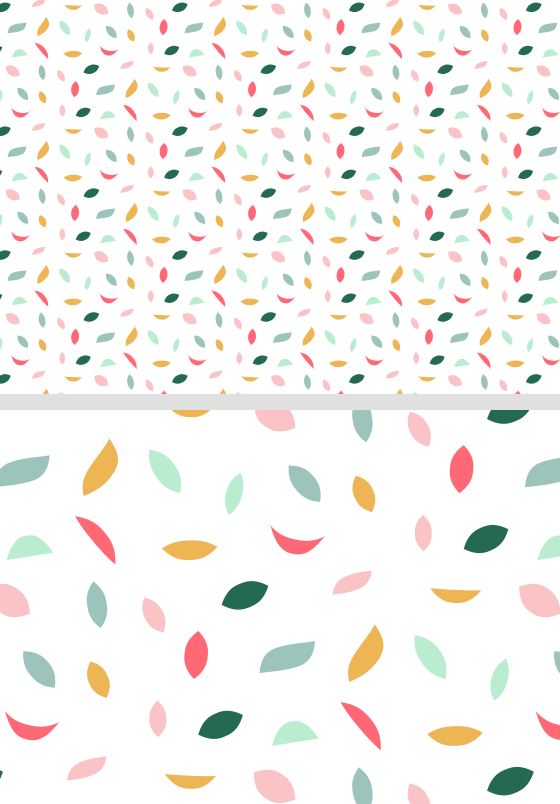
Top: the whole. Bottom: its middle third, enlarged.
This pattern is drawn by a WebGL 2 fragment shader. Its source:

```glsl
#version 300 es
precision highp float;
uniform vec2 u_resolution;
out vec4 fragColor;

// Canvas measures 1152 x 813 units; each column drops by half a tile
const vec2 canvas = vec2(1152.0, 813.0);
const vec2 tile = vec2(182.0, 255.6);

// Offset to the nearest copy of a motif in the half-drop repeat
vec2 halfDrop(vec2 q) {
  float column = round(q.x / tile.x);
  q -= column * vec2(tile.x, 0.5 * tile.y);
  q.y -= tile.y * round(q.y / tile.y);
  return q;
}

// Coverage of a petal from tip a to tip b.
// bulge: height of each side of the chord; a negative one hollows that side.
// bend: S-shaped curl along the chord.
float petal(vec2 p, vec2 a, vec2 b, vec2 bulge, float bend) {
  vec2 q = halfDrop(p - 0.5 * (a + b));
  float halfLength = 0.5 * length(b - a);
  vec2 axis = normalize(b - a);
  float x = dot(q, axis) / halfLength;
  float y = dot(q, vec2(-axis.y, axis.x));

  float profile = 1.0 - pow(abs(x), 2.4);
  float profileSlope = -2.4 * sign(x) * pow(abs(x), 1.4);
  float curl = bend * x * (1.0 - x * x);
  float curlSlope = bend * (1.0 - 3.0 * x * x);

  // Both edges, with distances corrected for their slope
  vec2 side = vec2(-bulge.x, bulge.y);
  vec2 edge = side * profile + curl;
  vec2 slope = (side * profileSlope + curlSlope) / halfLength;
  vec2 d = vec2(edge.x - y, y - edge.y) / sqrt(1.0 + slope * slope);
  float pixel = canvas.x / u_resolution.x;
  return clamp(0.5 - max(d.x, d.y) / pixel, 0.0, 1.0);
}

void main() {
  vec2 uv = gl_FragCoord.xy / u_resolution;
  vec2 p = vec2(uv.x, 1.0 - uv.y) * canvas - vec2(384.0, 271.0);
  vec3 color = vec3(1.0);

  // Dark green seeds
  float green = petal(p, vec2(152, 134), vec2(184, 121), vec2(8.7), 0.0)
              + petal(p, vec2(318, 95.5), vec2(348.5, 82), vec2(8.5), 0.0);
  color = mix(color, vec3(0.14, 0.41, 0.32), green);

  // Teal leaves
  float teal = petal(p, vec2(178, 181), vec2(216, 159), vec2(8.5), 6.0)
             + petal(p, vec2(16, 166), vec2(37.5, 191), vec2(8, 7), 0.0)
             + petal(p, vec2(64, 118), vec2(69, 150), vec2(6.7), 0.0);
  color = mix(color, vec3(0.61, 0.77, 0.74), teal);

  // Mint leaves and dome
  float mint = petal(p, vec2(284.5, 155), vec2(305.5, 185), vec2(8, 7), 0.0)
             + petal(p, vec2(347, 171), vec2(339, 200), vec2(5, 6), 0.0)
             + petal(p, vec2(186.5, 231), vec2(218.5, 226), vec2(14.5, 0), 0.0);
  color = mix(color, vec3(0.73, 0.93, 0.81), mint);

  // Gold petals
  float gold = petal(p, vec2(239.5, 187), vec2(257, 147.5), vec2(4, 12), 4.0)
             + petal(p, vec2(62, 173), vec2(73, 198), vec2(6.8), 0.0)
             + petal(p, vec2(293, 223), vec2(331, 222), vec2(5, 8.5), 0.0)
             + petal(p, vec2(295, 122.5), vec2(330, 124), vec2(-0.5, 9.5), 0.0);
  color = mix(color, vec3(0.93, 0.71, 0.33), gold);

  // Pink petals
  float pink = petal(p, vec2(99, 129), vec2(112, 153), vec2(6.5), 0.0)
             + petal(p, vec2(108, 200), vec2(108.5, 225), vec2(5.8), 0.0)
             + petal(p, vec2(228, 127), vec2(255, 110.5), vec2(5.7), 3.0)
             + petal(p, vec2(356, 121.5), vec2(384.5, 140), vec2(9.5, 10.5), 0.0);
  color = mix(color, vec3(0.98, 0.77, 0.78), pink);

  // Coral leaf, sliver and crescent
  float coral = petal(p, vec2(136, 152), vec2(133, 185), vec2(8), 0.0)
              + petal(p, vec2(233.5, 201), vec2(261, 234), vec2(8.5, 1.5), 0.0)
              + petal(p, vec2(185.5, 79.5), vec2(222.5, 87), vec2(-6, 16), 0.0);
  color = mix(color, vec3(1.0, 0.41, 0.46), coral);

  fragColor = vec4(color, 1.0);
}
```
